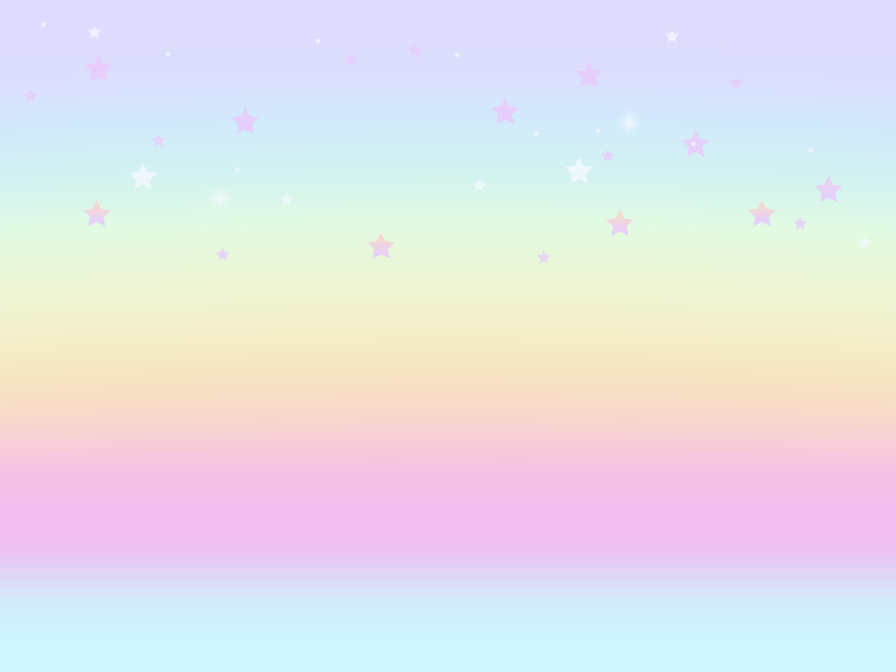
Give the GLSL for this background, as a WebGL 2 fragment shader.

```glsl
#version 300 es
precision highp float;
// Pastel rainbow sky: stacked colour bands, gently arched toward the middle,
// with rows of five-pointed stars, tiny dots and soft glints in the upper part.
// Lengths are in canvas heights; "depth" is measured down from the top edge.
uniform vec2 u_resolution;
out vec4 fragColor;

#define ARCH 0.016
#define BIG_STARS 12
#define SMALL_STARS 14
#define DOTS 9
#define GLINTS 2
#define BIG_RADIUS 0.0215
#define SMALL_RADIUS 0.0105
#define DOT_RADIUS 0.0035
#define TAU 6.2831853

const vec3 LILAC = vec3(0.905, 0.800, 0.985);
const vec3 PEACH = vec3(0.970, 0.835, 0.815);
const vec3 PALE = vec3(0.940, 0.970, 0.990);

float hash(float n) {
  return fract(sin(n * 127.1) * 43758.5453);
}

// Blends the next band in between two depths.
void band(inout vec3 c, float depth, float from, float to, vec3 next) {
  c = mix(c, next, clamp((depth - from) / (to - from), 0.0, 1.0));
}

vec3 sky(float d) {
  vec3 c = vec3(0.870, 0.855, 0.998);
  band(c, d, 0.00, 0.10, vec3(0.862, 0.868, 0.992));
  band(c, d, 0.10, 0.18, vec3(0.820, 0.918, 0.985));
  band(c, d, 0.18, 0.26, vec3(0.828, 0.950, 0.942));
  band(c, d, 0.26, 0.33, vec3(0.880, 0.980, 0.885));
  band(c, d, 0.33, 0.44, vec3(0.945, 0.955, 0.820));
  band(c, d, 0.44, 0.52, vec3(0.960, 0.915, 0.775));
  band(c, d, 0.52, 0.58, vec3(0.970, 0.875, 0.765));
  band(c, d, 0.58, 0.64, vec3(0.968, 0.825, 0.825));
  band(c, d, 0.64, 0.70, vec3(0.968, 0.755, 0.895));
  band(c, d, 0.70, 0.77, vec3(0.960, 0.738, 0.940));
  band(c, d, 0.77, 0.82, vec3(0.935, 0.765, 0.945));
  band(c, d, 0.82, 0.86, vec3(0.858, 0.850, 0.965));
  band(c, d, 0.86, 0.90, vec3(0.820, 0.932, 0.982));
  band(c, d, 0.90, 0.96, vec3(0.806, 0.960, 0.992));
  return c;
}

// Signed distance to an upright five-pointed star.
float starDistance(vec2 p, float radius) {
  const vec2 k1 = vec2(0.809017, -0.587785);
  const vec2 k2 = vec2(-k1.x, k1.y);
  p.x = abs(p.x);
  p -= 2.0 * max(dot(k1, p), 0.0) * k1;
  p -= 2.0 * max(dot(k2, p), 0.0) * k2;
  p.x = abs(p.x);
  p.y -= radius;
  vec2 edge = 0.5 * vec2(-k1.y, k1.x) - vec2(0.0, 1.0);
  float h = clamp(dot(p, edge) / dot(edge, edge), 0.0, radius);
  return length(p - edge * h) * sign(p.y * edge.x - p.x * edge.y);
}

float cover(float dist, float pixel) {
  return 1.0 - smoothstep(-0.7 * pixel, 0.7 * pixel, dist);
}

// Large stars zigzag between two rows and bunch together in waves.
vec2 bigPlace(float i) {
  float fade = 1.0 - smoothstep(6.0, 9.0, i);
  float x = 0.144 + 0.099 * i - 0.130 * fade * sin(TAU * i / 7.5);
  float d = 0.232 + 0.076 * cos(TAU * i / 2.0) + 0.060 * cos(TAU * (i - 3.9) / 5.0);
  return vec2(x, d + 0.18 * smoothstep(10.0, 11.0, i));
}

// Small stars follow a cosine across the sky.
vec2 smallPlace(float i) {
  return vec2(0.045 + 0.0955 * i, 0.215 + 0.170 * cos(TAU * (i - 3.2) / 4.7));
}

void main() {
  float pixel = 1.0 / u_resolution.y;
  vec2 p = gl_FragCoord.xy * pixel;
  p.y = 1.0 - p.y;
  float aspect = u_resolution.x * pixel;
  float side = 2.0 * p.x / aspect - 1.0;
  vec3 color = sky(p.y - ARCH * side * side * (1.0 - smoothstep(0.55, 0.75, p.y)));
  p.x *= 4.0 / (3.0 * aspect);

  // Large stars, warmer at the top when they sit low.
  for (int n = 0; n < BIG_STARS; n++) {
    float i = float(n);
    vec2 place = bigPlace(i);
    vec2 q = vec2(p.x - place.x, place.y - p.y);
    float warm = smoothstep(0.27, 0.31, place.y) * smoothstep(-0.6, 0.7, q.y / BIG_RADIUS);
    bool pale = n % 4 == 2 && n < 9;
    vec3 tint = pale ? PALE : mix(LILAC, PEACH, warm);
    color = mix(color, tint, 0.92 * cover(starDistance(q, BIG_RADIUS), pixel));
  }

  // Small stars
  for (int n = 0; n < SMALL_STARS; n++) {
    vec2 place = smallPlace(float(n));
    vec2 q = vec2(p.x - place.x, place.y - p.y);
    vec3 tint = n % 3 == 1 ? PALE : LILAC;
    color = mix(color, tint, 0.8 * cover(starDistance(q, SMALL_RADIUS), pixel));
  }

  // Scattered dots
  for (int n = 0; n < DOTS; n++) {
    float i = float(n);
    vec2 place = vec2((i + hash(i + 3.0)) * 0.14 + 0.04, 0.03 + 0.36 * pow(hash(i + 21.0), 2.0));
    color = mix(color, PALE, 0.8 * cover(length(p - place) - DOT_RADIUS, pixel));
  }

  // Glints: a soft halo crossed by two thin rays
  for (int n = 0; n < GLINTS; n++) {
    vec2 q = abs(p - vec2(0.328, 0.295) - float(n) * vec2(0.608, -0.112));
    float halo = exp(-dot(q, q) / 0.00016);
    float rays = exp(-min(q.x, q.y) / 0.002 - max(q.x, q.y) / 0.010);
    color = mix(color, PALE, clamp(0.6 * halo + 0.6 * rays, 0.0, 0.9));
  }
  fragColor = vec4(color, 1.0);
}
```
